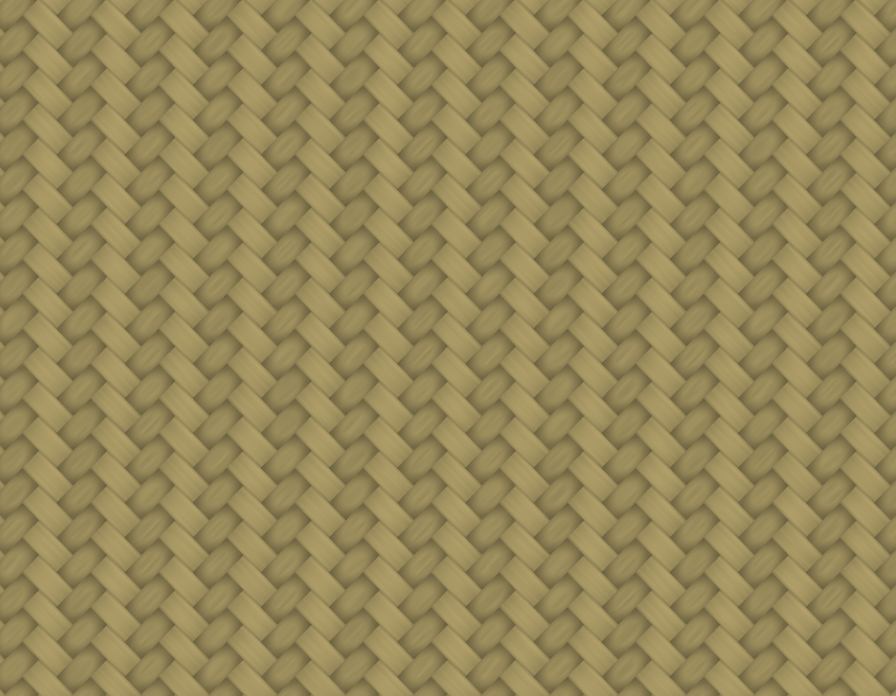
Reproduce this pattern procedurally as a Shadertoy shader.

```glsl
// A diagonal two-over, two-under basket weave of flat straw strands.
// The canvas is turned into strand cells; the cell sum picks which strand is
// on top, then each visible two-cell piece gets rounding, shadow and fibres.

#define REPEATS vec2(13.15, 20.0)      // weave repeats across and down
#define SHIFT vec2(1.7, -1.1)          // weave position, in half diagonals
#define STRAW vec3(0.640, 0.578, 0.380)
#define FIBRES 9.0                     // fibres across one strand
#define FIBRE_TONE 0.10                // contrast of the fibres
#define PIECE_TONE 0.010               // brightness change between pieces
#define SHADOW 0.27                    // depth of the shaded strand ends
#define SEAM 0.12                      // darkness along strand edges
#define SAMPLES 3                      // antialiasing grid per side

float hash(vec2 p) {
    vec3 q = fract(vec3(p.xyx) * 0.1031);
    q += dot(q, q.yzx + 33.33);
    return fract((q.x + q.y) * q.z);
}

float noise(vec2 p) {
    vec2 i = floor(p), f = fract(p);
    f = f * f * (3.0 - 2.0 * f);
    return mix(mix(hash(i), hash(i + vec2(1.0, 0.0)), f.x),
               mix(hash(i + vec2(0.0, 1.0)), hash(i + 1.0), f.x), f.y);
}

// Falling strand: broad and bright, bending down slightly at its ends.
float fallingShade(float along, float across, float fibre) {
    float shade = 1.045 - 0.13 * along * along;
    shade -= SEAM * smoothstep(0.75, 1.0, abs(across));
    shade += 0.04 * smoothstep(0.5, 0.85, across);
    return shade + 0.5 * FIBRE_TONE * fibre;
}

// Rising strand: barrel shaped, with ragged shadow at its ends and corners.
float risingShade(float along, float across, float fibre) {
    float reach = length(vec2(along, 0.8 * across)) + 0.25 * fibre;
    float shade = 0.95 - SHADOW * smoothstep(0.45, 1.25, reach);
    return shade + FIBRE_TONE * fibre;
}

vec3 weave(vec2 uv) {
    // Half-diagonal units, then axes along the falling and rising strands.
    vec2 p = uv * REPEATS * vec2(4.0, 2.0) + SHIFT;
    vec2 strand = 0.5 * vec2(p.x - p.y, p.x + p.y);
    vec2 cell = floor(strand + 0.5);
    vec2 local = strand - cell;

    // Four-step twill: two cells falling, then two cells rising.
    float phase = mod(cell.x + cell.y, 4.0);
    bool falling = phase < 1.5;
    float part = floor((falling ? phase : phase - 2.0) + 0.5);
    vec2 piece = cell - (falling ? vec2(part, 0.0) : vec2(0.0, part));
    float along = (falling ? local.x : local.y) + part - 0.5;
    float across = 2.0 * (falling ? local.y : local.x);

    // Long, narrow fibres with a different start on every piece.
    float seed = hash(piece + 71.0);
    float fibre = noise(vec2(along * 0.8 + 40.0 * seed,
                             (0.5 * across + 1.0) * FIBRES + 3.0)) - 0.5;
    float shade = falling ? fallingShade(along, across, fibre)
                          : risingShade(along, across, fibre);
    return STRAW * (shade + PIECE_TONE * (seed - 0.5));
}

void mainImage(out vec4 fragColor, in vec2 fragCoord) {
    vec3 sum = vec3(0.0);
    for (int y = 0; y < SAMPLES; y++)
        for (int x = 0; x < SAMPLES; x++) {
            vec2 offset = (vec2(x, y) + 0.5) / float(SAMPLES) - 0.5;
            sum += weave((fragCoord + offset) / iResolution.xy);
        }
    fragColor = vec4(sum / float(SAMPLES * SAMPLES), 1.0);
}
```
